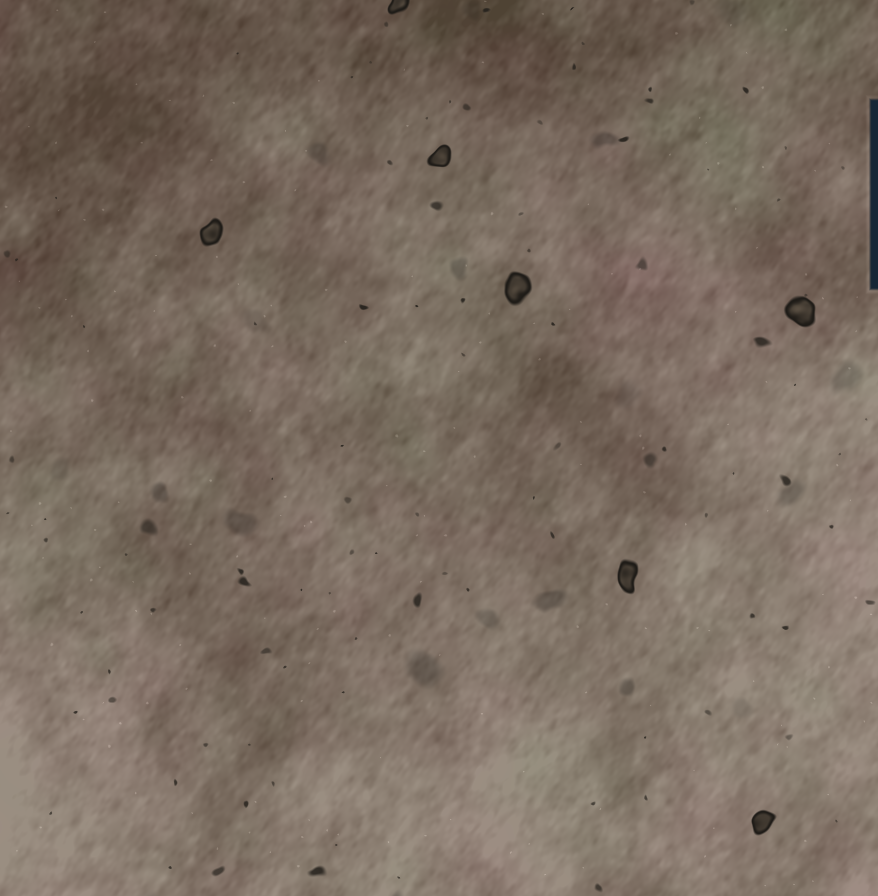
A WebGL 1 fragment shader for this texture:

```glsl
precision highp float;
uniform vec2 u_resolution;

#define SHADOW vec3(0.355, 0.292, 0.245)
#define LIGHT vec3(0.572, 0.522, 0.472)
#define PIT vec3(0.15, 0.135, 0.115)
#define PORE_FLOOR vec3(0.25, 0.22, 0.185)
#define STRIP_BLUE vec3(0.09, 0.15, 0.21)
#define MOTTLE 0.30
#define GRAIN 0.17
#define STAIN_DEPTH 0.24
#define STREAK_ANGLE 0.95

vec3 hash3(vec2 cell) {
  vec3 q = fract(cell.xyx * vec3(0.1031, 0.1030, 0.0973));
  q += dot(q, q.yxz + 33.33);
  return fract((q.xxy + q.yzz) * q.zyx);
}

mat2 rotation(float a) {
  return mat2(cos(a), -sin(a), sin(a), cos(a));
}

// Smooth cellular noise: signed soft bumps, one per cell
float bumps(vec2 p) {
  vec2 cell = floor(p);
  float sum = 0.0;
  for (int j = -1; j <= 1; j++) {
    for (int i = -1; i <= 1; i++) {
      vec2 c = cell + vec2(float(i), float(j));
      vec3 h = hash3(c);
      vec2 d = p - c - h.xy;
      float w = max(0.0, 1.0 - dot(d, d));
      sum += (2.0 * h.z - 1.0) * w * w * w;
    }
  }
  return sum;
}

// Scattered ovals: x = distance in radii to the nearest, y = its random tone
vec2 ovals(vec2 p, float density, float minRadius, float maxRadius) {
  vec2 cell = floor(p);
  vec2 nearest = vec2(9.0, 0.0);
  for (int j = -1; j <= 1; j++) {
    for (int i = -1; i <= 1; i++) {
      vec2 c = cell + vec2(float(i), float(j));
      vec3 place = hash3(c + 17.0);
      vec3 form = hash3(c + 71.0);
      vec2 d = rotation(6.283 * form.x) * (p - c - place.xy);
      d.x *= 1.0 + 0.6 * form.y;
      float angle = atan(d.y, d.x);
      float outline = 1.0 + 0.10 * sin(2.0 * angle + 9.0 * form.z)
                    + 0.07 * sin(3.0 * angle + 20.0 * form.y);
      float radius = mix(minRadius, maxRadius, form.z * form.z) * outline;
      float dist = length(d) / radius;
      if (place.z < density && dist < nearest.x) nearest = vec2(dist, form.y);
    }
  }
  return nearest;
}

float disc(float dist, float inner, float outer) {
  return 1.0 - smoothstep(inner, outer, dist);
}

void main() {
  vec2 p = gl_FragCoord.xy / u_resolution.y;
  vec2 uv = gl_FragCoord.xy / u_resolution;
  vec2 streak = rotation(STREAK_ANGLE) * p * vec2(0.55, 1.0);
  vec2 ragged = p + 0.003 * vec2(bumps(p * 70.0), bumps(p * 70.0 + 40.0));

  // Broad light, cloudy mottling and slanted grain
  float tone = 0.93 - 0.70 * uv.y + 0.16 * (uv.x - 0.5) * uv.y;
  tone += MOTTLE * (bumps(p * 4.5 + 3.0) + 0.8 * bumps(p * 12.0 + 9.0));
  tone += MOTTLE * 0.55 * bumps(streak * 34.0);
  tone += GRAIN * (bumps(streak * 105.0) + 0.7 * bumps(streak * 210.0 + 5.0));
  vec3 color = mix(SHADOW, LIGHT, clamp(tone, -0.15, 1.15));

  // Faint drift between rosy and olive
  float hue = bumps(p * 7.0 + 60.0) + 0.6 * bumps(p * 22.0 + 80.0);
  color += hue * vec3(0.012, -0.005, 0.006);

  // Soft grey stains
  vec2 stain = ovals(ragged * 7.0 + 4.0, 0.40, 0.08, 0.20);
  color *= 1.0 - STAIN_DEPTH * (0.35 + 0.65 * stain.y) * disc(stain.x, 0.55, 1.3);

  // Pale flecks
  vec2 fleck = ovals(p * 38.0 + 8.0, 0.13, 0.04, 0.075);
  color += 0.11 * disc(fleck.x, 0.3, 1.4);

  // Small pits and tiny specks
  vec2 pit = ovals(ragged * 11.0 + 23.0, 0.20, 0.04, 0.11);
  color = mix(color, PIT, (0.45 + 0.5 * pit.y) * disc(pit.x, 0.5, 1.25));
  vec2 speck = ovals(ragged * 20.0 + 51.0, 0.21, 0.03, 0.08);
  color = mix(color, PIT, (0.4 + 0.55 * speck.y) * disc(speck.x, 0.4, 1.35));

  // Large pores with a dark rim and a mottled floor
  vec2 pore = ovals(ragged * 6.0 + 35.0, 0.14, 0.08, 0.13);
  vec3 pitted = PORE_FLOOR * (1.0 + 0.35 * bumps(p * 110.0));
  vec3 inside = mix(pitted, PIT * 0.8, smoothstep(0.55, 0.9, pore.x));
  color = mix(color, inside, disc(pore.x, 0.9, 1.15));

  // Blue strip at the right edge, with a pale border
  vec2 gap = abs(uv - vec2(1.01, 0.783)) - vec2(0.019, 0.106);
  float edge = max(gap.x, gap.y);
  color += 0.06 * disc(abs(edge - 0.002), 0.0, 0.004);
  color = mix(color, STRIP_BLUE, disc(edge, -0.002, 0.002));

  gl_FragColor = vec4(clamp(color, 0.0, 1.0), 1.0);
}
```
